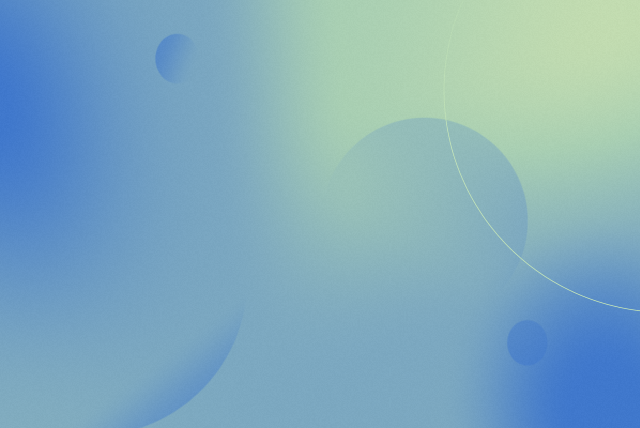
This background is drawn by a Shadertoy shader. Its source:

```glsl
// Soft blue-to-lime gradient with faint shaded discs and one thin ring.
// A scalar "warmth" field is summed from smooth glows, dimmed inside the discs,
// then mapped through a four-colour ramp and given a light grain.

#define BLUE  vec3(0.25, 0.47, 0.80)
#define TEAL  vec3(0.50, 0.67, 0.75)
#define GREEN vec3(0.66, 0.81, 0.70)
#define PALE  vec3(0.76, 0.86, 0.69)
#define RING_COLOR vec3(0.76, 0.89, 0.72)
#define BASE_WARMTH 0.46
#define RING_WIDTH 0.0022
#define RING_OPACITY 0.85
#define GRAIN_SCALE 400.0
#define GRAIN_AMOUNT 0.016

float hash(vec2 cell) {
    vec3 q = fract(vec3(cell.xyx) * 0.1031);
    q += dot(q, q.yzx + 33.33);
    return fract((q.x + q.y) * q.z);
}

float glow(vec2 p, vec2 center, vec2 spread) {
    vec2 q = (p - center) / spread;
    return exp(-dot(q, q));
}

// Anti-aliased coverage of an ellipse; q is in units of its radii
float disc(vec2 q, float radius, float pixel) {
    float edge = (length(q) - 1.0) * radius;
    return 1.0 - smoothstep(-pixel, pixel, edge);
}

vec3 ramp(float warmth) {
    vec3 color = mix(BLUE, TEAL, clamp(warmth / 0.49, 0.0, 1.0));
    color = mix(color, GREEN, clamp((warmth - 0.49) / 0.31, 0.0, 1.0));
    return mix(color, PALE, clamp((warmth - 0.80) / 0.20, 0.0, 1.0));
}

// Background field: 0 is blue, 1 is pale lime
float backdrop(vec2 p) {
    float depth = 1.0 - p.y;

    // Lime light from the upper right
    float shift = 0.1 * depth;
    float rise = 0.34 * smoothstep(0.45 + shift, 0.80 + shift, p.x)
               + 0.20 * smoothstep(0.74, 1.45, p.x);
    float fall = 1.0 - smoothstep(0.15, 0.80, depth + 0.25 * (p.x - 1.07));
    float warmth = BASE_WARMTH + rise * fall;

    // Slanted blue pool on the left, pale lift in the lower left
    vec2 slanted = vec2(p.x + 0.2 * (p.y - 0.75), p.y);
    warmth -= 0.48 * glow(slanted, vec2(-0.04, 0.765), vec2(0.29, 0.42));
    warmth += 0.06 * glow(p, vec2(0.10, 0.04), vec2(0.30, 0.25));

    // Blue pool in the lower right
    float reach = length((p - vec2(1.416, 0.043)) / vec2(0.371, 0.449));
    return warmth - 0.46 * (1.0 - smoothstep(0.2, 1.05, reach));
}

void mainImage(out vec4 fragColor, in vec2 fragCoord) {
    float pixel = 1.0 / iResolution.y;
    vec2 p = fragCoord * pixel;
    float warmth = backdrop(p);

    // Large central disc, darkest along its upper right
    vec2 q = (p - vec2(0.992, 0.484)) / 0.241;
    float shade = smoothstep(-0.4, 1.0, dot(q, vec2(0.5, 0.85)));
    warmth -= 0.19 * shade * disc(q, 0.241, pixel);

    // Lower left disc, visible only as a shaded crescent
    q = (p - vec2(0.211, 0.348)) / 0.367;
    shade = smoothstep(0.65, 1.05, dot(q, vec2(0.6, -0.8)));
    warmth -= 0.21 * shade * disc(q, 0.367, pixel);

    // Upper left bead, fading out to its lower right
    q = (p - vec2(0.414, 0.863)) / vec2(0.051, 0.058);
    shade = 1.0 - smoothstep(-1.1, 0.95, dot(q, vec2(0.9, -0.35)));
    warmth = mix(warmth, 0.17, shade * disc(q, 0.054, pixel));

    // Lower right bead, deepening to its lower right
    q = (p - vec2(1.232, 0.199)) / vec2(0.047, 0.053);
    float beadWarmth = 0.10 - 0.05 * dot(q, vec2(0.6, -0.8));
    warmth = mix(warmth, beadWarmth, 0.9 * disc(q, 0.050, pixel));

    vec3 color = ramp(warmth);

    // Thin ring running off the right side
    float ringDistance = abs(length(p - vec2(1.556, 0.789)) - 0.5186);
    float halfWidth = 0.5 * RING_WIDTH;
    float ring = 1.0 - smoothstep(halfWidth - 0.5 * pixel, halfWidth + 0.5 * pixel, ringDistance);
    float ringFade = 1.0 - 0.6 * smoothstep(0.65, 1.0, p.y);
    color = mix(color, RING_COLOR, RING_OPACITY * ringFade * ring);

    // Fine grain
    color += GRAIN_AMOUNT * (hash(floor(p * GRAIN_SCALE)) - 0.5);
    fragColor = vec4(color, 1.0);
}
```
